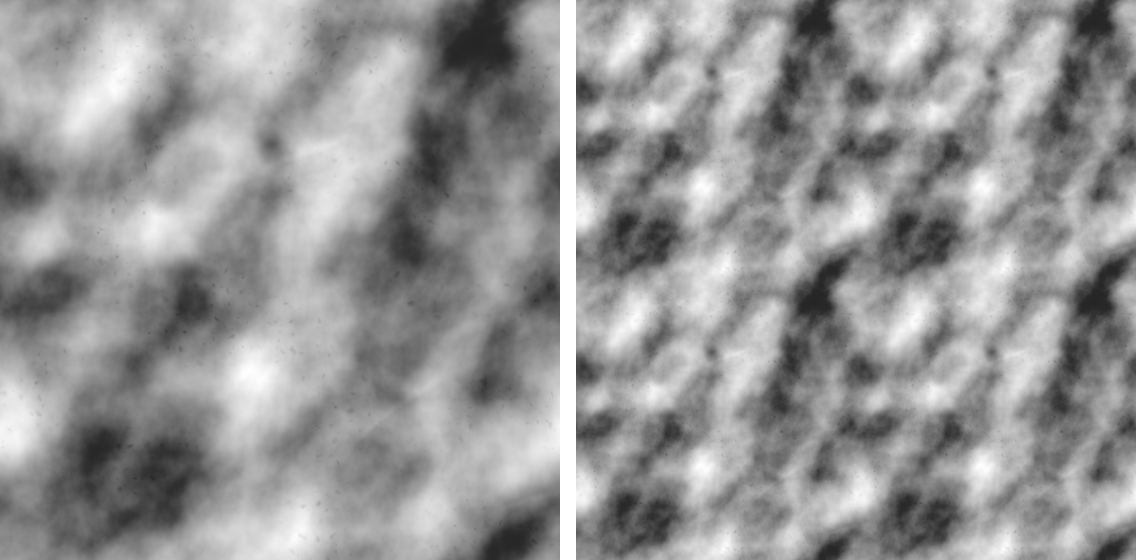
Left, the tile; right, the same tile 2 across and 2 down.
A Shadertoy shader for this texture:

```glsl
// Soft grey smoke: two slanted layers of gradient noise form light and dark
// clouds, with gentle mottling, faint folds, dark blots and clustered specks.
// Every lattice wraps on the unit square, so the texture tiles.

const float MID_GREY = 0.595;
const float DARKEST = 0.14;

float hash(vec2 p) {
    return fract(sin(dot(p, vec2(127.1, 311.7))) * 43758.5453);
}

// Wraps a lattice cell; one step up in y shifts the lattice by the slant.
vec2 wrapCell(vec2 cell, vec2 period, float slant) {
    float row = floor((cell.y + 0.5) / period.y);
    cell += row * vec2(slant, -period.y);
    cell.x = floor(mod(cell.x + 0.5, period.x));
    return cell;
}

float corner(vec2 cell, vec2 offset, vec2 period, float slant, float seed) {
    vec2 id = wrapCell(cell, period, slant);
    float angle = 6.28318 * hash(id + seed * vec2(17.3, 9.1));
    return dot(vec2(cos(angle), sin(angle)), offset);
}

// Gradient noise with zero mean, leaning to the right by slant / period.x.
float noise(vec2 uv, vec2 period, float slant, float seed) {
    vec2 q = uv * period - vec2(slant * uv.y, 0.0);
    vec2 cell = floor(q);
    vec2 f = q - cell;
    vec2 w = f * f * f * (f * (f * 6.0 - 15.0) + 10.0);
    vec2 e = vec2(1.0, 0.0);
    float a = corner(cell, f, period, slant, seed);
    float b = corner(cell + e.xy, f - e.xy, period, slant, seed);
    float c = corner(cell + e.yx, f - e.yx, period, slant, seed);
    float d = corner(cell + e.xx, f - e.xx, period, slant, seed);
    return mix(mix(a, b, w.x), mix(c, d, w.x), w.y);
}

float fbm(vec2 uv, vec2 period, float slant, float gain, float seed) {
    float sum = 0.0;
    float amplitude = 1.0;
    for (int i = 0; i < 5; i++) {
        sum += amplitude * noise(uv, period, slant, seed + float(i));
        period *= 2.0;
        amplitude *= gain;
    }
    return sum;
}

// One soft spot in some of the cells of a wrapping grid.
float spots(vec2 uv, float cells, float presence, float seed) {
    vec2 q = uv * cells;
    vec2 id = wrapCell(floor(q), vec2(cells), 0.0) + seed;
    vec2 center = 0.32 + 0.36 * vec2(hash(id + 3.7), hash(id + 8.2));
    float radius = mix(0.16, 0.32, hash(id + 5.1));
    float strength = step(hash(id), presence) * mix(0.3, 1.0, hash(id + 6.4));
    return strength * (1.0 - smoothstep(0.0, 1.0, length(fract(q) - center) / radius));
}

// A thin bright fold: crisp on one side, fading away on the other.
float fold(vec2 uv, float seed) {
    float n = noise(uv, vec2(3.0), 2.0, seed);
    float mask = smoothstep(0.05, 0.35, noise(uv, vec2(5.0), 0.0, seed + 1.0));
    return mask * smoothstep(0.0, 0.06, n) * exp(-9.0 * max(n, 0.0));
}

void mainImage(out vec4 fragColor, in vec2 fragCoord) {
    vec2 uv = fragCoord / iResolution.xy;

    // Gentle bend for the clouds, fine jitter for the specks
    vec2 bend = vec2(noise(uv, vec2(4.0), 0.0, 21.0),
                     noise(uv, vec2(4.0), 0.0, 22.0));
    vec2 jitter = vec2(noise(uv, vec2(64.0), 0.0, 23.0),
                       noise(uv, vec2(64.0), 0.0, 24.0));
    vec2 warped = uv + 0.05 * bend;

    // Steep and diagonal clouds, then mottling that is hardly bent
    float cloud = 0.85 * noise(warped, vec2(5.0, 3.0), 2.0, 1.0)
                + 0.60 * noise(warped, vec2(4.0, 4.0), 3.0, 2.0)
                + 0.42 * fbm(uv + 0.02 * bend, vec2(9.0, 8.0), 3.0, 0.45, 5.0);

    // Darks reach further from the middle than lights
    float tone = MID_GREY + cloud * (0.74 + cloud * (0.15 * cloud - 0.33));

    // Folds and blots
    tone += 0.10 * fold(warped, 31.0);
    tone -= 0.24 * spots(warped + 0.06 * bend.yx, 5.0, 0.22, 41.0);

    // Fine specks, gathered in patches
    float patches = smoothstep(-0.15, 0.3, noise(uv, vec2(6.0), 0.0, 51.0));
    vec2 scattered = uv + 0.008 * jitter;
    float specks = spots(scattered + 0.02 * bend, 36.0, 0.4, 61.0)
                 + 0.7 * spots(scattered + 0.03 * bend.yx, 59.0, 0.35, 71.0);
    tone -= 0.10 * patches * specks;

    // Soft floor for the darkest smoke
    float above = tone - DARKEST;
    tone = DARKEST + 0.5 * (above + sqrt(above * above + 0.006));
    fragColor = vec4(vec3(clamp(tone, 0.0, 1.0)), 1.0);
}
```
